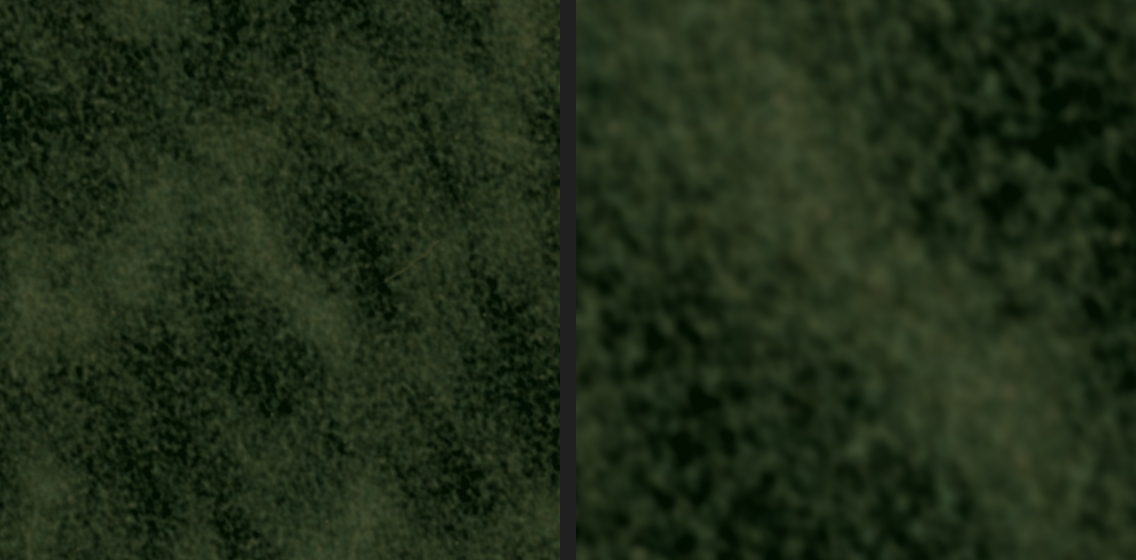
Left: the whole. Right: its middle third, enlarged.
This texture is drawn by a Shadertoy shader. Its source:

```glsl
// Dense dark forest canopy seen from above: soft crowns, shaded clefts, a faint track.

const vec3 SHADE = vec3(0.030, 0.080, 0.020);
const vec3 SUNLIT = vec3(0.200, 0.250, 0.150);
const vec3 PALE_CROWN = vec3(0.290, 0.300, 0.190);
const vec3 TRACK = vec3(0.270, 0.270, 0.170);
const vec3 OLIVE_SHIFT = vec3(0.034, 0.002, -0.010);

// Integer hash giving two values in 0..1
vec2 hash2(vec2 cell, uint seed) {
    uvec2 v = uvec2(ivec2(cell) + 4096) * 1664525u + 1013904223u + seed * 747796405u;
    v.x += v.y * 1664525u;
    v.y += v.x * 1664525u;
    v ^= v >> 16u;
    v.x += v.y * 1664525u;
    v.y += v.x * 1664525u;
    v ^= v >> 16u;
    return vec2(v & 65535u) / 65535.0;
}

float cornerSlope(vec2 cell, vec2 offset, uint seed) {
    float angle = 6.2832 * hash2(cell, seed).x;
    return dot(vec2(cos(angle), sin(angle)), offset);
}

// Gradient noise, centred on zero
float noise(vec2 p, uint seed) {
    vec2 i = floor(p), f = p - i;
    vec2 u = f * f * f * (f * (f * 6.0 - 15.0) + 10.0);
    vec2 e = vec2(1.0, 0.0);
    float low = mix(cornerSlope(i, f, seed), cornerSlope(i + e.xy, f - e.xy, seed), u.x);
    float high = mix(cornerSlope(i + e.yx, f - e.yx, seed), cornerSlope(i + e.xx, f - e.xx, seed), u.x);
    return mix(low, high, u.y);
}

vec2 rotate(vec2 p, float angle) {
    float c = cos(angle), s = sin(angle);
    return vec2(c * p.x - s * p.y, s * p.x + c * p.y);
}

// Tree crowns: layers of like size, each turned to hide the lattice
float crowns(vec2 p) {
    return 0.58 * noise(p * 54.0, 1u)
         + 0.50 * noise(rotate(p, 0.7) * 76.0, 2u)
         + 0.36 * noise(rotate(p, 1.9) * 108.0, 3u);
}

// Broad slopes and clefts, stretched along y
float terrain(vec2 p) {
    return 0.66 * noise(p * vec2(6.5, 3.2), 4u)
         + 0.44 * noise(p * vec2(14.0, 8.0), 5u)
         + 0.20 * noise(p * vec2(29.0, 21.0), 6u);
}

// Sparse soft dots, one candidate per cell
float specks(vec2 p, float density, float share, uint seed) {
    vec2 cell = floor(p * density), local = fract(p * density);
    vec2 centre = 0.35 + 0.3 * hash2(cell, seed);
    vec2 traits = hash2(cell, seed + 1u);
    float radius = mix(0.22, 0.35, traits.y);
    return step(traits.x, share) * (1.0 - smoothstep(0.0, radius, length(local - centre)));
}

float segmentDistance(vec2 p, vec2 a, vec2 b) {
    vec2 ap = p - a, ab = b - a;
    return length(ap - ab * clamp(dot(ap, ab) / dot(ab, ab), 0.0, 1.0));
}

void mainImage(out vec4 fragColor, in vec2 fragCoord) {
    vec2 uv = fragCoord / iResolution.y;

    // Slopes lean from upper left to lower right
    vec2 slope = rotate(uv, -0.5) + vec2(3.7, 5.1);
    vec2 warp = vec2(noise(uv * 6.0, 7u), noise(uv * 6.0, 8u));
    float relief = terrain(slope + 0.04 * warp);

    // Shaded ground shows deeper gaps between crowns
    float contrast = clamp(1.0 - 1.2 * relief, 0.6, 1.4);
    float grain = crowns(slope * vec2(1.08, 0.9));
    float light = clamp(0.51 + relief + grain * contrast, -0.12, 1.2);
    vec3 color = mix(SHADE, SUNLIT, light);

    // Olive and green stands, then single trees
    float hue = 0.4 * noise(uv * 4.5, 9u) + 0.4 * relief + 0.7 * noise(uv * 48.0, 10u);
    color += OLIVE_SHIFT * hue * (0.35 + 0.65 * clamp(light, 0.0, 1.0));

    // Scattered pale crowns
    color = mix(color, PALE_CROWN, 0.6 * specks(rotate(uv, 0.4) + 2.0, 36.0, 0.07, 11u));

    // Short winding track
    vec2 bend = 0.012 * vec2(noise(uv * 22.0, 13u), noise(uv * 22.0, 14u));
    float track = segmentDistance(uv + bend, vec2(0.69, 0.50), vec2(0.785, 0.565));
    color = mix(color, TRACK, 0.5 * (1.0 - smoothstep(0.0005, 0.0045, track)));

    fragColor = vec4(clamp(color, 0.0, 1.0), 1.0);
}
```
